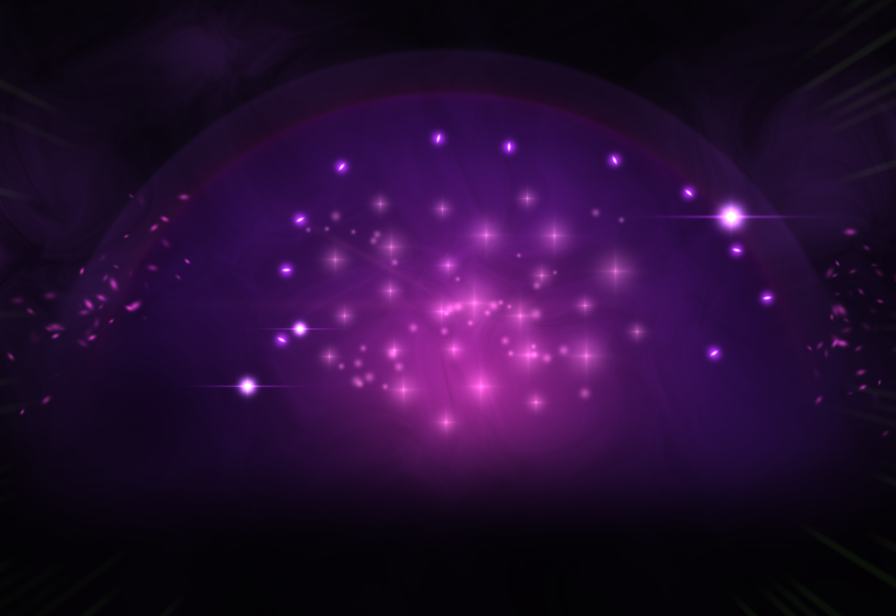
Reproduce this background procedurally as a Shadertoy shader.

```glsl
// Violet energy dome with a magenta core, drifting sparkles and dark streaked corners.
#define DOME_CENTER vec2(0.729, 0.252)
#define DOME_RADIUS 0.598
#define SHELL_RADIUS 0.667
#define CORE_CENTER vec2(0.765, 0.385)
#define STAR_CENTER vec2(0.770, 0.508)
#define STAR_COUNT 26
#define DUST_COUNT 40
#define GLINT_COUNT 11
#define PETAL_COUNT 96
#define STREAK_COUNT 210.0
#define ASPECT 1.4545

const float TAU = 6.28319;
const vec3 NIGHT = vec3(0.030, 0.018, 0.046);
const vec3 INDIGO = vec3(0.112, 0.032, 0.212);
const vec3 VIOLET = vec3(0.150, 0.028, 0.200);
const vec3 MAGENTA = vec3(0.345, 0.085, 0.180);
const vec3 PINK = vec3(0.520, 0.310, 0.420);
const vec3 GLINT = vec3(0.560, 0.130, 0.780);

float hash(float n) { return fract(sin(n * 12.9898) * 43758.5); }
vec2 hash2(float n) { return vec2(hash(n), hash(n + 57.3)); }
mat2 rotate(float a) { return mat2(cos(a), sin(a), -sin(a), cos(a)); }

// Elliptical soft spot
float spot(vec2 q, vec2 radii) { q /= radii; return exp(-dot(q, q)); }

// Soft round halo with four short rays
float sparkle(vec2 q, float size) {
    q = abs(q) / size;
    float rays = exp(-13.0 * q.x - 3.2 * q.y) + exp(-13.0 * q.y - 3.2 * q.x);
    return 0.50 * exp(-3.2 * dot(q, q)) + 0.42 * rays;
}

// Warped layers of sines, 0 to 1
float clouds(vec2 p) {
    float sum = 0.0, weight = 0.5;
    for (int i = 0; i < 7; i++) {
        p = rotate(0.9) * p + 0.5 * sin(p.yx * 1.7 + float(i));
        sum += weight * sin(p.x) * sin(p.y);
        p *= 1.9;
        weight *= 0.66;
    }
    return clamp(0.5 + 0.7 * sum, 0.0, 1.0);
}

// Thin radial lines with random strength
float streaks(vec2 q) {
    float a = atan(q.y, q.x) / TAU * STREAK_COUNT;
    float id = floor(a);
    float line = smoothstep(0.40, 0.10, abs(fract(a) - 0.5));
    float start = 0.62 + 0.20 * hash(id + 9.0);
    float strength = smoothstep(0.4, 1.0, hash(id));
    return line * strength * smoothstep(start, start + 0.08, length(q));
}

vec3 backdrop(vec2 p) {
    float mist = clouds(p * 10.0);
    float d = length(p - DOME_CENTER);
    float soft = mix(0.13, 0.006, smoothstep(0.36, 0.58, p.y));
    float inside = smoothstep(soft, -soft, d - DOME_RADIUS);
    float shell = smoothstep(soft, -soft, d - SHELL_RADIUS);
    float floorFade = smoothstep(0.10, 0.37, p.y);
    float rimFade = smoothstep(0.30, 0.58, p.y);

    // Outer haze, strongest beside the dome
    float haze = spot(p - vec2(0.03, 0.66), vec2(0.20, 0.17))
               + 0.8 * spot(p - vec2(0.38, 0.93), vec2(0.17, 0.10))
               + spot(p - vec2(1.34, 0.74), vec2(0.22, 0.15));
    vec3 col = NIGHT * mix(0.40, 1.0, floorFade) * mix(0.6, 1.4, mist);
    col += vec3(0.110, 0.038, 0.155) * haze * mix(0.30, 1.15, mist);
    col += vec3(0.058, 0.014, 0.105) * spot(p - vec2(0.79, 0.46), vec2(0.78, 0.25));
    col += vec3(0.056, 0.018, 0.080) * shell * floorFade;

    // Dome interior and core glow
    vec3 glow = INDIGO + VIOLET * spot(p - vec2(0.755, 0.56), vec2(0.44, 0.31));
    glow += MAGENTA * spot(p - CORE_CENTER, vec2(0.225, 0.205));
    float murk = 1.0 - 0.50 * spot(p - vec2(0.20, 0.32), vec2(0.26, 0.17));
    glow *= murk * mix(0.84, 1.14, mist);
    glow *= mix(1.0, 0.78, smoothstep(0.46, 0.60, d) * rimFade);
    col = mix(col, glow, inside * floorFade);

    // Rim lights
    float rim = exp(-abs(d - DOME_RADIUS) * 60.0);
    float outerRim = exp(-abs(d - SHELL_RADIUS) * 120.0);
    col += (vec3(0.058, 0.0, 0.018) * rim + vec3(0.012, 0.008, 0.018) * outerRim) * rimFade;

    // Corner streaks and pale lens rays
    col += vec3(0.035, 0.062, 0.018) * streaks(p - vec2(0.73, 0.5));
    vec2 ray = rotate(0.50) * (p - vec2(0.62, 0.57));
    col += vec3(0.05, 0.025, 0.015) * spot(ray, vec2(0.15, 0.006));
    col += vec3(0.04, 0.015, 0.015) * spot(p - vec2(0.66, 0.505), vec2(0.28, 0.010));
    return col;
}

vec3 particles(vec2 p) {
    vec3 col = vec3(0.0);
    // Four-rayed stars in a golden-angle swarm
    for (int i = 0; i < STAR_COUNT; i++) {
        float n = float(i), a = n * 2.39996 + 1.1;
        vec2 at = STAR_CENTER + sqrt(n / float(STAR_COUNT)) * vec2(0.29, 0.20) * vec2(cos(a), sin(a));
        float size = mix(0.024, 0.056, pow(hash(n + 3.0), 2.0));
        col += PINK * sparkle(p - at, n < 1.0 ? 0.062 : size);
    }
    // Fine dust along two crossing arms
    for (int i = 0; i < DUST_COUNT; i++) {
        float n = float(i), t = hash(n + 20.0) * 2.0 - 1.0;
        float arm = mod(n, 2.0) * 2.0 - 1.0;
        vec2 at = STAR_CENTER + t * vec2(0.24, 0.15 * arm) + 0.07 * (hash2(n + 80.0) - 0.5);
        col += 0.6 * PINK * spot(p - at, vec2(mix(0.003, 0.008, hash(n + 5.0))));
    }
    // Violet glints in an arc over the swarm
    for (int i = 0; i < GLINT_COUNT; i++) {
        float n = float(i), a = mix(-0.6, 3.8, (n + 0.6 * hash(n)) / float(GLINT_COUNT));
        vec2 reach = vec2(0.42, 0.23) * mix(0.85, 1.05, hash(n + 4.0));
        vec2 q = p - vec2(0.83, 0.55) - reach * vec2(cos(a), sin(a));
        col += GLINT * spot(q, vec2(0.010)) + 0.8 * spot(rotate(a) * q, vec2(0.005, 0.002));
    }
    // Tilted petals drifting at both sides
    for (int i = 0; i < PETAL_COUNT; i++) {
        float n = float(i), t = hash(n + 31.0);
        vec2 left = mix(vec2(0.27, 0.64), vec2(0.03, 0.38), t);
        vec2 right = mix(vec2(1.42, 0.55), vec2(1.37, 0.36), t);
        vec2 at = mix(left, right, mod(n, 2.0)) + 0.15 * (hash2(n + 140.0) - 0.5);
        vec2 radii = vec2(0.0078, 0.0044) * mix(0.45, 1.2, hash(n + 7.0));
        col += vec3(0.66, 0.16, 0.54) * hash(n + 11.0) * spot(rotate(t * 9.0) * (p - at), radii);
    }
    return col;
}

// Bright flare with a long horizontal streak
vec3 flare(vec2 q, float size) {
    vec3 light = GLINT * (spot(q, vec2(size * 0.5)) + 0.5 * spot(q, vec2(size * 2.2, size * 0.06)));
    return light + sparkle(q, size * 0.8) + 0.5 * sparkle(rotate(0.785) * q, size * 0.6);
}

void mainImage(out vec4 fragColor, in vec2 fragCoord) {
    vec2 p = fragCoord / iResolution.y;
    p.x += 0.5 * (ASPECT - iResolution.x / iResolution.y);
    vec3 col = backdrop(p) + particles(p);
    col += flare(p - vec2(1.187, 0.648), 0.040);
    col += flare(p - vec2(0.402, 0.373), 0.026);
    col += flare(p - vec2(0.487, 0.466), 0.020);
    fragColor = vec4(min(col, 1.0), 1.0);
}
```
